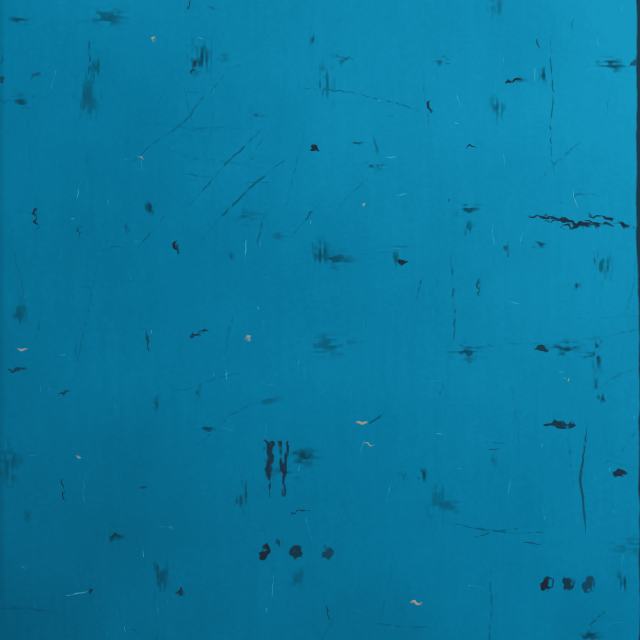
This texture is drawn by a Shadertoy shader. Its source:

```glsl
// Worn blue painted panel: a soft diagonal shade with faint brush grain,
// covered by looped layers of smudges, scratches, chips and pale nicks,
// all placed by a sine-free hash.

#define DEEP_BLUE  vec3(0.025, 0.340, 0.460)
#define MID_BLUE   vec3(0.030, 0.460, 0.610)
#define LIGHT_BLUE vec3(0.080, 0.590, 0.750)
#define GRIME      vec3(0.055, 0.210, 0.270)
#define BARE_DARK  vec3(0.120, 0.130, 0.175)
#define NICK_PALE  vec3(0.400, 0.720, 0.780)
#define BARE_PALE  vec3(0.760, 0.590, 0.510)
#define SMUDGES    64
#define SCRATCHES  76
#define CHIPS      34
#define NICKS      150
#define SOFT       0.0015

vec4 hash4(int n) {
  vec4 h = fract(float(n) * vec4(0.1031, 0.1030, 0.0973, 0.1099));
  h += dot(h, h.wzxy + 33.33);
  return fract((h.xxyz + h.yzzw) * h.zywx);
}

float hash2(vec2 p) {
  vec3 h = fract(p.xyx * 0.1031);
  h += dot(h, h.yzx + 33.33);
  return fract((h.x + h.y) * h.z);
}

float noise(vec2 p) {
  vec2 c = floor(p), f = fract(p);
  f = f * f * (3.0 - 2.0 * f);
  return mix(mix(hash2(c), hash2(c + vec2(1, 0)), f.x),
             mix(hash2(c + vec2(0, 1)), hash2(c + vec2(1, 1)), f.x), f.y);
}

float fbm(vec2 p) {
  float sum = 0.0, gain = 0.53;
  for (int i = 0; i < 4; i++) {
    sum += gain * noise(p);
    p = p * 2.03 + 17.7;
    gain *= 0.5;
  }
  return sum;
}

vec2 warp(vec2 p, float scale, float amount) {
  return p + amount * (vec2(noise(p * scale), noise(p * scale + 40.0)) - 0.5);
}

// Bent line that tapers towards both ends
float stroke(vec2 p, vec2 middle, float angle, float halfLength, float width, float bend) {
  vec2 dir = vec2(cos(angle), sin(angle)), q = p - middle;
  q = vec2(dot(q, dir), dot(q, vec2(-dir.y, dir.x)));
  float along = q.x / halfLength, taper = max(1.0 - along * along, 0.0);
  float side = abs(q.y + bend * halfLength * along * along) - width * taper;
  return (1.0 - smoothstep(-SOFT, SOFT, side)) * smoothstep(0.0, 0.3, taper);
}

float blob(vec2 p, vec2 middle, vec2 radius) {
  float d = (length((p - middle) / radius) - 1.0) * min(radius.x, radius.y);
  return 1.0 - smoothstep(-SOFT, SOFT, d);
}

void mainImage(out vec4 fragColor, in vec2 fragCoord) {
  vec2 p = fragCoord / iResolution.xy;
  vec2 ragged = warp(p, 150.0, 0.008), wavy = warp(warp(p, 20.0, 0.008), 130.0, 0.003);
  float upright = noise(p * vec2(260, 60)), level = noise(p * vec2(60, 260));
  float patchy = fbm(p * 38.0 + 9.0), speck = 0.5 * (patchy + noise(p * 150.0));
  float broken = smoothstep(0.38, 0.62, speck), worn = smoothstep(0.22, 0.48, speck);

  // Paint shade: darker at lower left, with clouds and brush grain
  float shade = 0.54 + 0.47 * (p.x - 0.5) + 0.5 * (p.y - 0.5);
  shade += 0.26 * (fbm(p * 5.0) - 0.5) + 0.06 * (fbm(p * vec2(110, 9)) - 0.5);
  shade += 0.06 * (noise(p * 210.0) - 0.5) - 0.15 * (1.0 - smoothstep(0.0, 0.01, p.x));
  vec3 color = mix(DEEP_BLUE, MID_BLUE, clamp(shade * 2.0, 0.0, 1.0));
  color = mix(color, LIGHT_BLUE, clamp(shade * 2.0 - 1.0, 0.0, 1.0));

  // Rubbed smudges, brushed upright or level, sparser outwards
  float grime = 0.0;
  for (int i = 0; i < SMUDGES; i++) {
    vec4 h = hash4(i + 11);
    bool vertical = h.w < 0.5;
    vec2 radius = (0.006 + 0.018 * h.z * h.z) * (vertical ? vec2(0.8, 1.4) : vec2(1.6, 0.7));
    vec2 q = (ragged - h.xy) / radius;
    float core = exp(-dot(q, q)), streak = 0.5 * (speck + (vertical ? upright : level));
    core *= smoothstep(0.52, 0.8, streak + 0.25 * core);
    grime = max(grime, core * (0.25 + 0.65 * fract(h.w * 9.0)));
  }

  // Long faint scratches, broken along their length
  for (int i = 0; i < SCRATCHES; i++) {
    vec4 h = hash4(i + 401), k = hash4(i + 617);
    float tilt = k.x < 0.4 ? 1.5 : (k.x < 0.75 ? 0.0 : 0.8);
    float line = stroke(wavy, h.xy, tilt + 0.5 * (h.z - 0.5), 0.015 + 0.1 * h.w * h.w,
                        0.0005 + 0.0016 * k.y, 0.2 * (k.z - 0.5));
    grime = max(grime, line * (0.12 + 0.5 * k.w * k.w) * (0.15 + 0.85 * broken));
  }
  color = mix(color, GRIME, grime);

  // Small dark chips, most of them elongated
  float bare = 0.0;
  for (int i = 0; i < CHIPS; i++) {
    vec4 h = hash4(i + 809), k = hash4(i + 951);
    float angle = (k.x < 0.6 ? 1.6 : 0.0) + 0.7 * (k.y - 0.5);
    float chip = stroke(ragged, h.xy, angle, 0.004 + 0.013 * h.z, 0.001 + 0.003 * h.w * h.w, 0.2);
    bare = max(bare, chip * (0.3 + 0.6 * k.z) * worn);
  }

  // Two rows of three round dents
  for (int i = 0; i < 6; i++) {
    float n = float(i % 3);
    vec2 middle = i < 3 ? vec2(0.415 + 0.048 * n, 0.138) : vec2(0.856 + 0.032 * n, 0.088);
    float dent = blob(ragged, middle, vec2(0.009, 0.011));
    bare = max(bare, dent * (0.9 - 0.17 * n) * worn);
  }

  // Pair of drips, narrowing downwards
  vec2 q = ragged - vec2(0.4325, 0.268);
  float side = abs(abs(q.x) - 0.0115) - 0.008 * clamp(0.6 + q.y * 14.0, 0.0, 1.0);
  float drip = (1.0 - smoothstep(-0.002, 0.002, side)) * (1.0 - smoothstep(0.042, 0.046, abs(q.y)));
  bare = max(bare, 0.75 * drip * smoothstep(0.3, 0.55, 0.5 * (upright + speck)));

  // Splintered gouge and hooked scrape
  for (int i = 0; i < 5; i++) {
    vec4 h = hash4(i + 77);
    vec2 middle = vec2(0.87 + 0.023 * float(i), 0.648 + 0.014 * h.x);
    float splinter = stroke(ragged, middle, 0.9 * (h.y - 0.5), 0.025 + 0.025 * h.z, 0.0025, 0.1);
    bare = max(bare, 0.85 * splinter * worn);
  }
  bare = max(bare, 0.75 * worn * stroke(ragged, vec2(0.875, 0.336), 0.0, 0.03, 0.005, 0.0));
  bare = max(bare, 0.5 * worn * stroke(wavy, vec2(0.908, 0.25), 1.55, 0.09, 0.002, 0.1));
  bare = max(bare, 0.8 * blob(ragged, vec2(0.967, 0.26), vec2(0.010, 0.005)));

  // Worn right edge
  float edge = 0.997 - 0.004 * smoothstep(0.4, 0.65, p.y) + 0.004 * patchy;
  bare = max(bare, 0.8 * smoothstep(-0.002, 0.002, p.x - edge));
  color = mix(color, BARE_DARK, bare);

  // Fine pale nicks, mostly upright
  float nicks = 0.0;
  for (int i = 0; i < NICKS; i++) {
    vec4 h = hash4(i + 1201), k = hash4(i + 1409);
    float angle = (k.x < 0.68 ? 1.57 : 0.0) + 0.5 * (k.y - 0.5);
    float nick = stroke(wavy, h.xy, angle, 0.003 + 0.017 * h.z * h.z, 0.0003 + 0.0005 * h.w, 0.05);
    nicks = max(nicks, nick * (0.1 + 0.75 * k.z * k.z));
  }
  color = mix(color, NICK_PALE, nicks * (0.25 + 0.75 * broken));

  // A few spots worn down to pale ground
  for (int i = 0; i < 10; i++) {
    vec4 h = hash4(i + 1701);
    vec2 radius = vec2(0.002 + 0.01 * h.z * h.z, 0.0018 + 0.001 * h.w);
    color = mix(color, BARE_PALE, blob(ragged, h.xy, radius) * (0.5 + 0.4 * h.w));
  }
  fragColor = vec4(color, 1.0);
}
```
